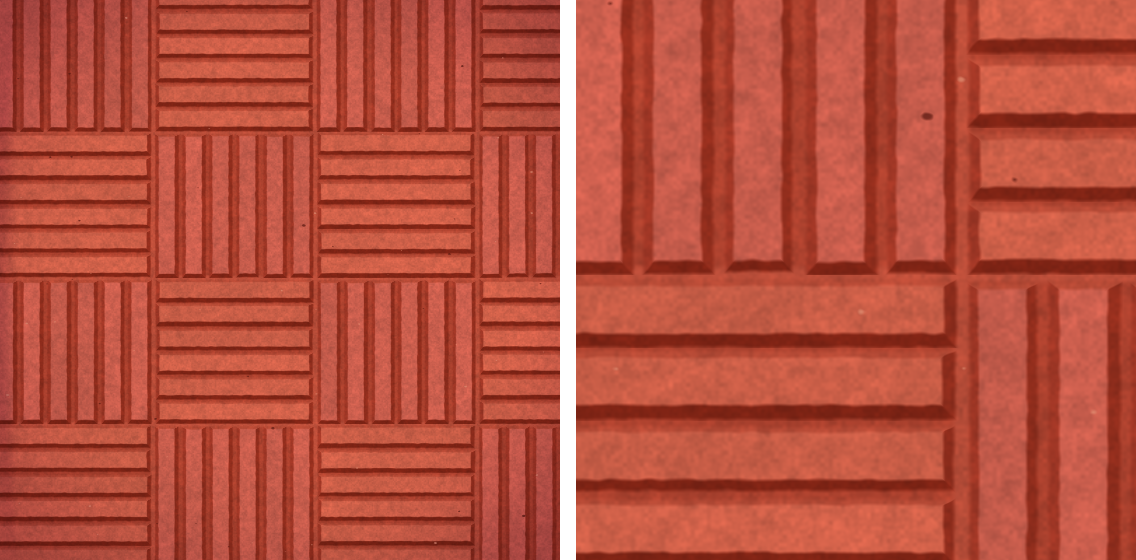
Left, the full canvas; right, a detail of the centre.
Write a Shadertoy shader that draws this pattern.

```glsl
const vec2 BLOCK = vec2(0.2891, 0.2611);   // block pitch, joint to joint
const vec2 ORIGIN = vec2(0.0156, 0.0254);  // part of the first block cut off
const float BARS = 6.0;

const vec3 FACE_UPRIGHT = vec3(0.785, 0.365, 0.300);
const vec3 FACE_LEVEL = vec3(0.800, 0.372, 0.282);
const vec3 SLOPE_TOP = vec3(0.710, 0.290, 0.210);
const vec3 SLOPE_LEFT = vec3(0.620, 0.212, 0.145);
const vec3 SLOPE_RIGHT = vec3(0.560, 0.175, 0.110);
const vec3 SLOPE_BOTTOM = vec3(0.490, 0.138, 0.080);
const vec3 GROOVE = vec3(0.670, 0.255, 0.180);
const vec3 JOINT = vec3(0.725, 0.302, 0.222);

float hash(vec2 p) {
    vec3 a = fract(vec3(p.xyx) * 0.1031);
    a += dot(a, a.yzx + 33.33);
    return fract((a.x + a.y) * a.z);
}

float noise(vec2 p) {
    vec2 i = floor(p), f = fract(p);
    f = f * f * (3.0 - 2.0 * f);
    return mix(mix(hash(i), hash(i + vec2(1, 0)), f.x),
               mix(hash(i + vec2(0, 1)), hash(i + vec2(1, 1)), f.x), f.y);
}

// Centred fractal noise, roughly -0.5 to 0.5
float grain(vec2 p, float frequency) {
    float sum = 0.0, weight = 0.5;
    for (int i = 0; i < 3; i++) {
        sum += weight * (noise(p * frequency + float(i) * 17.3) - 0.5);
        frequency *= 2.0;
        weight *= 0.7;
    }
    return sum;
}

float inside(float d, float soft) {
    return 1.0 - smoothstep(-soft, soft, d);
}

// Sparse irregular spots, at most one per grid square
float spots(vec2 p, float count, float chance, float seed, float soft) {
    vec2 id = floor(p * count);
    vec2 centre = 0.2 + 0.6 * vec2(hash(id + seed), hash(id + seed + 5.7));
    float radius = mix(0.0008, 0.0032, pow(hash(id + seed + 9.1), 3.0));
    vec2 d = (fract(p * count) - centre) / count;
    d.y *= 1.4;
    float ragged = length(d) + 0.0012 * (noise(p * 420.0) - 0.5);
    return inside(ragged - radius, soft) * step(hash(id + seed + 2.3), chance);
}

// One raised bar with four sloped sides, laid over the ground colour
vec3 bevelledBar(vec3 ground, vec2 r, vec2 size, float bevel, vec3 face, float soft) {
    vec2 width = bevel * vec2(r.x > 0.0 ? 0.0070 : 0.0058,
                              r.y > 0.0 ? 0.0078 : 0.0036);
    vec2 excess = abs(r) - size;
    vec2 climb = excess / width;
    vec3 sideX = r.x > 0.0 ? SLOPE_RIGHT : SLOPE_LEFT;
    vec3 sideY = r.y > 0.0 ? SLOPE_BOTTOM : SLOPE_TOP;
    vec3 slope = mix(sideX, sideY, smoothstep(-0.2, 0.2, climb.y - climb.x));
    vec2 outer = excess - width;
    vec3 col = mix(ground, slope, inside(max(outer.x, outer.y), soft * 1.3));
    return mix(col, face, inside(max(excess.x, excess.y), soft));
}

vec3 basketWeave(vec2 p, float soft) {
    vec2 cell = (p + ORIGIN) / BLOCK;
    vec2 id = floor(cell);
    vec2 q = fract(cell) * BLOCK;
    bool upright = mod(id.x + id.y, 2.0) < 0.5;

    // Bar within the block
    float pitch = (upright ? BLOCK.x : BLOCK.y) / BARS;
    float bar = floor((upright ? q.x : q.y) / pitch);
    float middle = (bar + 0.5) * pitch;
    vec2 centre = upright ? vec2(middle, 0.5 * BLOCK.y)
                          : vec2(0.5 * BLOCK.x, middle - 0.0014);
    vec2 size = upright ? vec2(0.0143, 0.1225) : vec2(0.1335, 0.0141);

    // Casting differences from bar to bar
    vec2 key = id * 13.0 + bar * 1.7 + 40.0;
    float tone = hash(key), play = hash(key + 3.1), bevel = hash(key + 7.9);
    vec2 r = q - centre + (play - 0.5) * 0.0014;
    r += 0.0013 * (vec2(noise(p * 130.0), noise(p * 130.0 + 31.0)) - 0.5);
    vec3 face = (upright ? FACE_UPRIGHT : FACE_LEVEL) * mix(0.965, 1.03, tone);

    // Recessed ground, lighter along the joints
    vec2 edge = min(q, BLOCK - q);
    float joint = inside(min(edge.x, edge.y) - 0.0045, 0.0025);
    vec3 ground = mix(GROOVE, JOINT, joint);
    return bevelledBar(ground, r, size, mix(0.82, 1.12, bevel), face, soft);
}

void mainImage(out vec4 fragColor, in vec2 fragCoord) {
    vec2 p = fragCoord / iResolution.xy;
    p.y = 1.0 - p.y;
    float soft = max(0.0014, 0.8 / iResolution.y);
    vec3 col = basketWeave(p, soft);

    // Concrete grain and broad staining
    col *= 1.0 + 0.20 * grain(p, 110.0) + 0.09 * (noise(p * 400.0) - 0.5);
    col *= 1.0 + 0.10 * grain(p, 5.0);

    // Pale chips and dark pits
    col = mix(col, vec3(0.88, 0.56, 0.45), 0.7 * spots(p, 15.0, 0.13, 11.0, soft));
    col = mix(col, vec3(0.34, 0.09, 0.06), 0.7 * spots(p, 19.0, 0.08, 53.0, soft));

    // Darker corners and left rim
    float shade = smoothstep(0.38, 0.76, length(p - 0.5));
    shade += 0.6 * (1.0 - smoothstep(0.0, 0.035, p.x));
    col *= mix(vec3(1.0), vec3(0.80, 0.70, 0.82), min(shade, 1.0));
    fragColor = vec4(clamp(col, 0.0, 1.0), 1.0);
}
```
